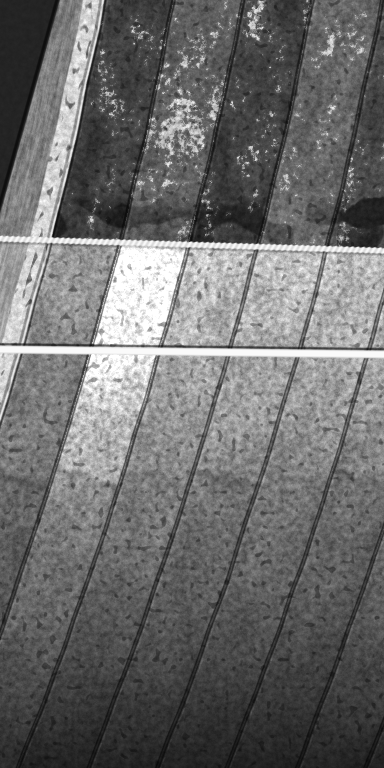
Reproduce this texture procedurally as a WebGL 2 fragment shader.

```glsl
#version 300 es
precision highp float;
uniform vec2 u_resolution;
out vec4 outColor;

#define PLANK_WIDTH 0.181
#define SEAM_START 0.633
#define SEAM_LEAN 0.19
#define SEAM_BEND 0.0513
#define GROOVE_HALF 0.0055
#define ROPE_HALF 0.0085
#define ROPE_TWIST 0.0145
#define BAR_HALF 0.0102
#define DRY_TOP 0.77
#define DRY_BOTTOM 0.13
#define WET_TONE 0.26
#define GRAIN 0.55

float hash(vec2 cell) {
  vec3 h = fract(cell.xyx * vec3(0.1031, 0.1030, 0.0973));
  h += dot(h, h.yzx + 33.33);
  return fract((h.x + h.y) * h.z);
}

float corner(vec2 cell, vec2 offset) {
  float angle = 6.2832 * hash(cell);
  return dot(vec2(cos(angle), sin(angle)), offset);
}

float gradientNoise(vec2 p) {
  vec2 i = floor(p), f = fract(p);
  vec2 w = f * f * f * (f * (f * 6.0 - 15.0) + 10.0);
  vec2 e = vec2(1.0, 0.0);
  return mix(mix(corner(i, f), corner(i + e, f - e), w.x),
             mix(corner(i + e.yx, f - e.yx), corner(i + 1.0, f - 1.0), w.x), w.y);
}

float fbm(vec2 p) {
  float sum = 0.0, amp = 0.6;
  for (int k = 0; k < 5; k++) {
    sum += amp * gradientNoise(p);
    p = mat2(1.6, 1.2, -1.2, 1.6) * p + 17.3;
    amp *= 0.6;
  }
  return sum;
}

// Soft-edged stripe of the given half width
float band(float d, float halfWidth, float soft) {
  return 1.0 - smoothstep(halfWidth - soft, halfWidth + soft, abs(d));
}

// Pale dry boards, fading towards the bottom
float dryBoard(float id, float across, float depth) {
  float fall = clamp((depth - 0.64) / 1.36, 0.0, 1.0);
  float tone = mix(DRY_TOP, DRY_BOTTOM, pow(fall, 1.15));
  float bleached = 1.0 - smoothstep(0.85, 1.5, depth);
  tone += band(id + 1.0, 0.5, 0.1) * (0.2 * bleached + 0.02);
  tone -= band(id + 2.0, 0.5, 0.1) * 0.13 * bleached;
  tone *= 0.96 + 0.1 * hash(vec2(id + 20.0, 3.0));
  // Worn cross joint
  float joint = depth - 1.225 - 0.05 * across - 0.02 * gradientNoise(vec2(across * 4.0, id));
  float wear = mix(0.35, 1.0, max(mod(id, 2.0), step(id, -1.0)));
  tone -= wear * (0.11 * exp(-pow(joint / 0.011, 2.0)) + 0.04 * smoothstep(0.0, 0.02, joint)
        * (1.0 - smoothstep(0.05, 0.4, joint)));
  return tone;
}

// Dark stained boards with flaking pale paint
float wetBoard(float id, vec2 q, float depth, float fine) {
  float patches = fbm(q * vec2(13.0, 7.0) + id * 5.7);
  float tone = WET_TONE + 0.13 * mod(id, 2.0) + 0.02 * max(id, 0.0);
  tone += 0.16 * patches;
  float flaking = band(id + 1.0, 0.5, 0.1) * smoothstep(0.02, 0.16, depth)
                * (1.0 - smoothstep(0.42, 0.56, depth));
  float paint = smoothstep(0.22, 0.5, patches + 0.6 * fine + 0.24 * flaking);
  tone = mix(tone, 0.82, 0.75 * paint);
  float damp = smoothstep(0.0, 0.1, gradientNoise(q * vec2(9.0, 12.0) + 4.0) + 0.06);
  return tone - 0.12 * damp * smoothstep(0.5, 0.56, depth);
}

void main() {
  float px = 1.0 / u_resolution.x;
  vec2 p = gl_FragCoord.xy * px;
  float depth = 2.0 - p.y;

  // Curved board coordinates
  float slide = SEAM_LEAN * depth + SEAM_BEND * depth * depth;
  float u = (p.x + slide - SEAM_START) / PLANK_WIDTH + 0.025 * gradientNoise(p * 7.0);
  float id = floor(u), across = fract(u);
  float seam = (fract(u + 0.5) - 0.5) * PLANK_WIDTH;
  vec2 q = vec2(u * PLANK_WIDTH, depth);

  float fine = fbm(p * 62.0);
  float coarse = fbm(q * vec2(10.0, 6.0) + id * 3.1);
  float ropeLine = depth - 0.622 - 0.031 * p.x;
  float barLine = depth - 0.910 - 0.013 * p.x;

  // Boards and grain
  float dry = step(0.0, ropeLine);
  float tone = mix(wetBoard(id, q, depth, fine), dryBoard(id, across, depth), dry);
  tone *= 1.0 + GRAIN * fine + 0.3 * coarse;
  float pits = smoothstep(0.26, 0.5, gradientNoise(p * 55.0 + 9.0) + 0.4 * coarse);
  tone *= 1.0 - 0.35 * pits;

  // Double-edged grooves with a lit lip
  float groove = band(seam, GROOVE_HALF, px);
  float rims = band(abs(seam) - GROOVE_HALF * 0.75, 0.0016, px);
  tone *= 1.0 - 0.28 * groove - 0.34 * rims;
  tone += 0.09 * band(seam - 1.7 * GROOVE_HALF, 0.0015, px) * (0.6 + fine);

  // Torn hollow at the right edge
  vec2 hollow = (vec2(p.x - 0.98, depth - 0.553 + 0.12 * (p.x - 0.98))) / vec2(0.1, 0.042);
  float hole = 1.0 - smoothstep(0.85, 1.0, length(hollow) + 0.5 * coarse);
  tone = mix(tone, 0.13 + 0.08 * fine, hole);

  // Side beam: pale face, grey flank, dark gap
  float soft = px / PLANK_WIDTH;
  float streak = fbm(q * vec2(90.0, 9.0));
  float pale = 0.84 + 0.3 * fine - 0.4 * smoothstep(0.2, 0.45, gradientNoise(q * vec2(70.0, 35.0)));
  float flank = 0.5 + 0.12 * dry + 0.25 * streak + 0.15 * fine;
  float beam = mix(flank, pale, smoothstep(-2.31 - soft, -2.31 + soft, u));
  beam *= 1.0 - 0.35 * band(u + 2.05, 0.02, soft);
  beam = mix(beam, 0.95, 0.7 * band(u + 2.01, 0.016, soft));
  float edge = p.x - 0.156 + 0.28 * depth;
  beam = mix(0.14 + 0.03 * fine, beam, smoothstep(-px, px, edge));
  beam *= 1.0 - 0.6 * band(edge + 0.008, 0.004, px);
  tone = mix(tone, beam, 1.0 - smoothstep(-2.0 - soft, -2.0 + soft, u));

  // Twisted rope
  float twist = 0.5 + 0.5 * cos(6.2832 * (p.x + 0.6 * ropeLine) / ROPE_TWIST);
  float strand = 0.86 + 0.12 * twist - 0.12 * smoothstep(0.004, 0.009, ropeLine);
  tone *= 1.0 - 0.3 * band(ropeLine - 0.004, ROPE_HALF, 0.004);
  tone = mix(tone, strand, band(ropeLine, ROPE_HALF - 0.002 * (1.0 - twist), px));

  // Smooth bar with its shadow
  tone *= 1.0 - 0.6 * band(barLine + BAR_HALF + 0.003, 0.0035, px);
  float bar = 0.98 - 0.12 * smoothstep(0.5, 1.0, abs(barLine) / BAR_HALF);
  tone = mix(tone, bar, band(barLine, BAR_HALF, px));

  outColor = vec4(vec3(clamp(tone, 0.03, 1.0)), 1.0);
}
```
